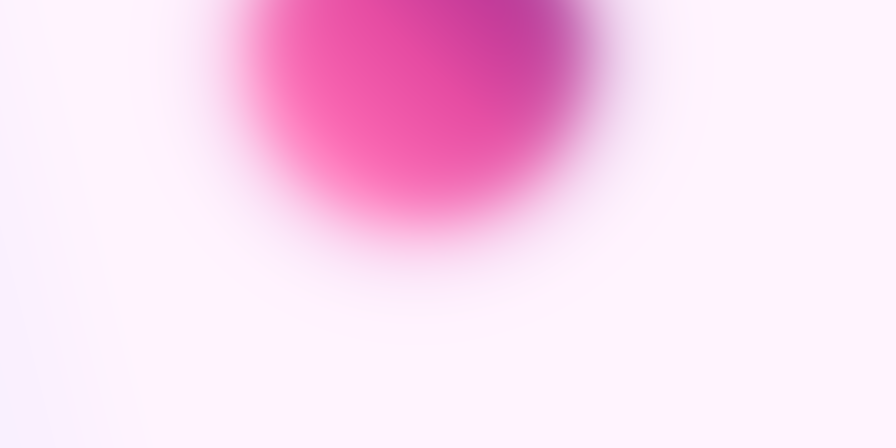
Write a Shadertoy shader that draws this background.

```glsl
const vec3 PAPER = vec3(1.0, 0.957, 0.998);
const vec3 LAVENDER = vec3(0.972, 0.935, 0.998);
const vec3 HOT_PINK = vec3(1.0, 0.41, 0.70);
const vec3 MAGENTA = vec3(0.90, 0.295, 0.635);
const vec3 VIOLET = vec3(0.69, 0.18, 0.57);

// Coverage of a disc whose rim is blurred by a near-Gaussian of width sigma
float blurredDisc(vec2 p, vec2 center, float radius, float sigma) {
    float x = (radius - length(p - center)) / sigma;
    return 1.0 / (1.0 + exp(-1.702 * x));
}

// Three-stop linear gradient for t in -1..1
vec3 threeStops(float t, vec3 low, vec3 middle, vec3 high) {
    vec3 lower = mix(low, middle, clamp(t + 1.0, 0.0, 1.0));
    return mix(lower, high, clamp(t, 0.0, 1.0));
}

// Pale wash fading away from the lower left along a slanted edge
float cornerWash(vec2 p, float slant, float width) {
    float edge = p.x + slant * p.y;
    return 1.0 - smoothstep(0.0, width, edge);
}

void mainImage(out vec4 fragColor, in vec2 fragCoord) {
    vec2 p = fragCoord / iResolution.y;
    p.x += 1.0 - 0.5 * iResolution.x / iResolution.y;

    vec2 center = vec2(0.932, 0.875);
    float radius = 0.378;

    // Background wash and faint outer halo
    vec3 color = mix(PAPER, LAVENDER, 0.8 * cornerWash(p, 0.25, 0.42));
    float halo = 1.0 - smoothstep(0.42, 0.62, length(p - center));
    color = mix(color, LAVENDER, 0.75 * halo);

    // Soft orb shaded diagonally from pink to violet
    float diagonal = dot(p - center, vec2(0.7071)) / 0.30;
    vec3 orbColor = threeStops(diagonal, HOT_PINK, MAGENTA, VIOLET);
    color = mix(color, orbColor, blurredDisc(p, center, radius, 0.082));

    fragColor = vec4(color, 1.0);
}
```
